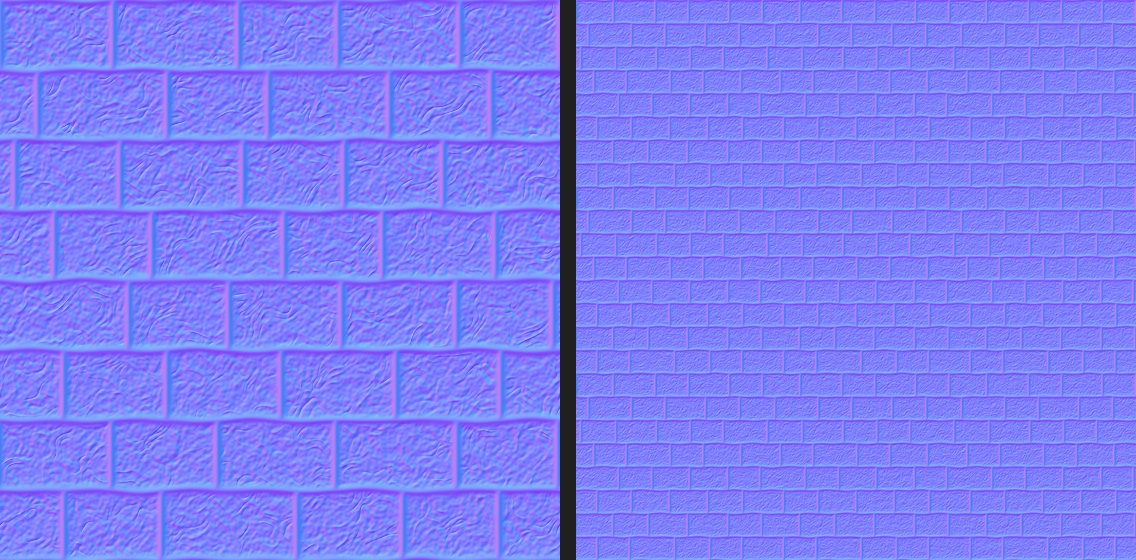
Left: one tile. Right: repeated 3 by 3.
This texture map is drawn by a three.js fragment shader. Its source:

```glsl
// Tangent-space normal map of a block wall: eight staggered courses of five
// uneven blocks with crisp bevels and crumpled faces. A height field is built from
// wrapping gradient noise, then differentiated (green points down the canvas).

varying vec2 vUv;

const float ROWS = 8.0;
const float COLS = 5.0;
const float TAU = 6.2831853;
const float STEP = 0.0009;          // half width of the slope sample
const float BEVEL_HEIGHT = 0.0031;
const float SIDE_BEVEL = 0.0039;
const float TOP_BEVEL = 0.0043;
const float BOTTOM_BEVEL = 0.0056;

float hash(vec2 p) {
  vec3 q = fract(p.xyx * vec3(0.1031, 0.1030, 0.0973));
  q += dot(q, q.yzx + 33.33);
  return fract((q.x + q.y) * q.z);
}

// Dot product of a lattice gradient with the offset from that lattice point.
float cornerDot(vec2 cell, vec2 corner, vec2 offset, vec2 period, float seed) {
  vec2 id = mod(cell + corner, period) + seed * vec2(17.0, 31.0);
  float angle = TAU * hash(id + 3.0);
  return dot(vec2(cos(angle), sin(angle)), offset - corner);
}

// Gradient noise that wraps after a whole number of cells.
float noise(vec2 p, vec2 period, float seed) {
  vec2 c = floor(p);
  vec2 f = p - c;
  vec2 s = f * f * f * (f * (f * 6.0 - 15.0) + 10.0);
  vec2 e = vec2(1.0, 0.0);
  float low = mix(cornerDot(c, e.yy, f, period, seed), cornerDot(c, e.xy, f, period, seed), s.x);
  float high = mix(cornerDot(c, e.yx, f, period, seed), cornerDot(c, e.xx, f, period, seed), s.x);
  return mix(low, high, s.y);
}

float tiledNoise(vec2 uv, vec2 freq, float seed) {
  return noise(uv * freq, freq, seed);
}

// Coordinates across and along the rising diagonal; whole factors keep the wrap.
vec2 diagonal(vec2 uv, float across, float along) {
  return vec2(across * (uv.x - uv.y), along * (uv.x + uv.y));
}

// Narrow ridge along the zero line of a noise value.
float crease(float n, float sharpness) {
  return exp(-n * n * sharpness);
}

float bevel(float d, float width) {
  return 1.0 - exp(-0.5 * d * d / (width * width));
}

// Position of a vertical joint, in block units.
float joint(float index, float row) {
  return index + 0.26 * (hash(vec2(mod(index, COLS) + 11.0, row + 47.0)) - 0.5);
}

// Crumpled plaster: broken diagonal strokes, curling creases and fine grain.
float relief(vec2 uv, float seed) {
  vec2 bend = vec2(tiledNoise(uv, vec2(20.0), seed + 40.0),
                   tiledNoise(uv, vec2(20.0), seed + 80.0));
  float strokes = crease(noise(diagonal(uv, 36.0, 12.0) + 1.8 * bend, vec2(12.0), seed + 120.0), 50.0);
  vec2 curlFreq = vec2(24.0, 30.0);
  float curls = crease(noise(uv * curlFreq + 1.5 * bend, curlFreq, seed + 160.0), 80.0);
  float patches = tiledNoise(uv, vec2(24.0, 28.0), seed + 200.0);
  float grain = 0.0015 * noise(diagonal(uv, 72.0, 48.0) + bend, vec2(24.0), seed + 240.0)
              + 0.0009 * tiledNoise(uv, vec2(140.0), seed + 280.0);
  return grain + 0.0011 * smoothstep(-0.12, 0.25, patches) * strokes
               - 0.0010 * smoothstep(-0.12, 0.25, -patches) * curls;
}

float wallHeight(vec2 uv) {
  // Courses with gently wandering bed lines
  float y = uv.y * ROWS + 0.07 * tiledNoise(uv, vec2(10.0, ROWS), 5.0);
  float row = mod(floor(y), ROWS);
  float above = fract(y) / ROWS;
  float below = 1.0 / ROWS - above;

  // Block between two straight, unevenly spaced joints
  float stagger = mix(0.55 - 0.027 * row, 0.065, mod(row, 2.0));
  float x = uv.x * COLS - stagger;
  float block = floor(x);
  block += step(joint(block + 1.0, row), x) - step(x, joint(block, row));
  float left = (x - joint(block, row)) / COLS;
  float right = (joint(block + 1.0, row) - x) / COLS;

  // Beveled block with a slight pillow
  float rim = min(min(left, right), min(above, below));
  float body = bevel(left, SIDE_BEVEL) * bevel(right, SIDE_BEVEL)
             * bevel(above, BOTTOM_BEVEL) * bevel(below, TOP_BEVEL);
  float pillow = 0.0010 * bevel(above, 0.014) * bevel(below, 0.014)
               * bevel(left, 0.010) * bevel(right, 0.010);
  float seed = row * COLS + mod(block, COLS);
  float face = smoothstep(0.003, 0.015, rim);
  return BEVEL_HEIGHT * body + pillow + face * relief(uv, seed);
}

void main() {
  vec2 e = vec2(STEP, 0.0);
  vec2 slope = vec2(wallHeight(vUv + e.xy) - wallHeight(vUv - e.xy),
                    wallHeight(vUv + e.yx) - wallHeight(vUv - e.yx)) / (2.0 * STEP);
  vec3 normal = normalize(vec3(-slope.x, slope.y, 1.0));
  gl_FragColor = vec4(normal * 0.5 + 0.5, 1.0);
}
```
